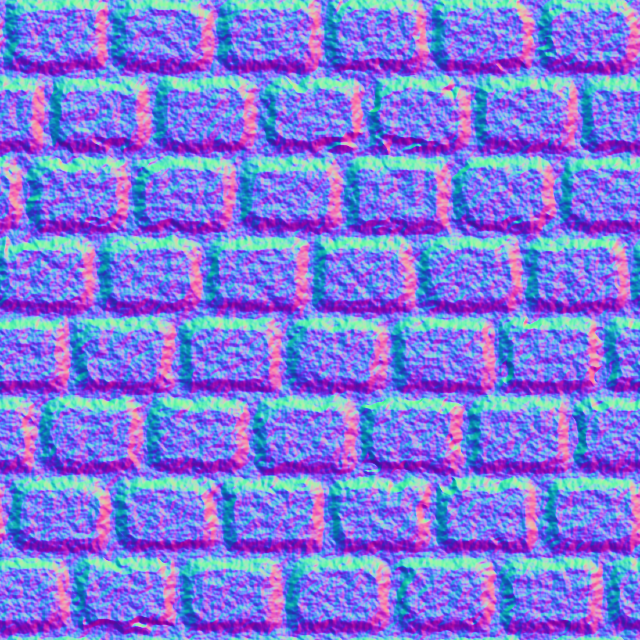
Reproduce this texture map procedurally as a WebGL 2 fragment shader.

```glsl
#version 300 es
precision highp float;

uniform vec2 u_resolution;
out vec4 outColor;

const vec2 GRID = vec2(6.0, 8.0);       // bricks across, courses up
const float COURSE_SHIFT = 0.06;        // first bed joint, in courses
const float JOINT_HALF = 0.0028;
const float CORNER_BLEND = 0.026;
const float BEVEL_WIDTH = 0.021;
const float BEVEL_DEPTH = 0.032;
const vec2 FACE_TILT = vec2(0.025, 0.08);
const float SAMPLE_STEP = 0.0009;

// Joint phase of each course from the bottom, in brick lengths
const float PHASE[8] = float[8](0.67, 0.06, 0.36, 0.66, 0.91, 0.23, 0.43, 0.03);

float hash(vec2 cell, float seed) {
    uvec3 q = uvec3(ivec3(vec3(cell, seed))) * uvec3(1597334673u, 3812015801u, 2798796415u);
    uint n = (q.x ^ q.y ^ q.z) * 1597334673u;
    n = (n ^ (n >> 15)) * 2246822519u;
    n ^= n >> 13;
    return float(n >> 8) / 16777216.0;
}

// Contribution of one lattice corner with a random gradient
float cornerSlope(vec2 cell, vec2 toPoint, float freq, float seed) {
    float angle = 6.28318 * hash(mod(cell, freq), seed);
    return dot(vec2(cos(angle), sin(angle)), toPoint);
}

// Signed gradient noise that tiles over the unit square
float tiledNoise(vec2 p, float freq, float seed) {
    vec2 q = p * freq;
    vec2 i = floor(q);
    vec2 f = q - i;
    vec2 w = f * f * f * (f * (f * 6.0 - 15.0) + 10.0);
    vec2 e = vec2(1.0, 0.0);
    float low = mix(cornerSlope(i, f, freq, seed),
                    cornerSlope(i + e.xy, f - e.xy, freq, seed), w.x);
    float high = mix(cornerSlope(i + e.yx, f - e.yx, freq, seed),
                     cornerSlope(i + e.xx, f - e.xx, freq, seed), w.x);
    return mix(low, high, w.y);
}

// Fine stone grain; each octave has a similar slope
float grain(vec2 p, float slope) {
    float sum = 0.0;
    float freq = 31.0;
    for (int i = 0; i < 4; i++) {
        float weight = i == 0 ? 0.45 : 1.0;
        sum += weight * tiledNoise(p, freq, float(i + 1)) / freq;
        freq = floor(freq * 1.8);
    }
    return sum * slope;
}

float smoothMax(float a, float b, float blend) {
    float h = max(blend - abs(a - b), 0.0) / blend;
    return max(a, b) + 0.25 * h * h * blend;
}

// Box whose corners are rounded at every depth
float softBox(vec2 p, vec2 halfSize, float blend) {
    vec2 q = abs(p) - halfSize;
    return smoothMax(q.x, q.y, blend);
}

// Distance to the worn outline of the brick around p
float brickDistance(vec2 p) {
    vec2 q = p * GRID - vec2(0.0, COURSE_SHIFT);
    float course = mod(floor(q.y), GRID.y);
    q.x -= PHASE[int(course)];
    vec2 id = vec2(mod(floor(q.x), GRID.x), course);
    vec2 local = (fract(q) - 0.5) / GRID;

    float trim = 0.0015 * hash(id, 21.0);
    float blend = CORNER_BLEND * mix(0.7, 1.3, hash(id, 22.0));
    float d = softBox(local, 0.5 / GRID - JOINT_HALF - trim, blend);

    // Ragged edges, with deeper chips that stay near the rim
    float wobble = 0.005 * tiledNoise(p, 32.0, 11.0)
                 + 0.0038 * tiledNoise(p, 95.0, 12.0);
    float wear = hash(id, 23.0);
    float chip = smoothstep(0.12, 0.5, tiledNoise(p, 25.0, 13.0) + 0.15 * tiledNoise(p, 80.0, 14.0));
    float rim = smoothstep(-0.042, -0.008, d);
    return d + wobble + chip * rim * mix(0.002, 0.017, wear * wear);
}

float surfaceHeight(vec2 p) {
    float d = brickDistance(p);
    float raised = 1.0 - smoothstep(-BEVEL_WIDTH, 0.002, d);
    float roughness = mix(0.32, 0.37, raised);
    return BEVEL_DEPTH * raised + grain(p, roughness) + dot(p, FACE_TILT);
}

// Central differences turn the height field into a unit normal
vec3 surfaceNormal(vec2 p, float stepSize) {
    vec2 e = vec2(stepSize, 0.0);
    vec2 slope = vec2(surfaceHeight(p + e.xy) - surfaceHeight(p - e.xy),
                      surfaceHeight(p + e.yx) - surfaceHeight(p - e.yx)) / (2.0 * stepSize);
    return normalize(vec3(-slope, 1.0));
}

void main() {
    vec2 p = gl_FragCoord.xy / u_resolution;
    vec3 normal = surfaceNormal(p, SAMPLE_STEP);
    outColor = vec4(normal * 0.5 + 0.5, 1.0);
}
```
